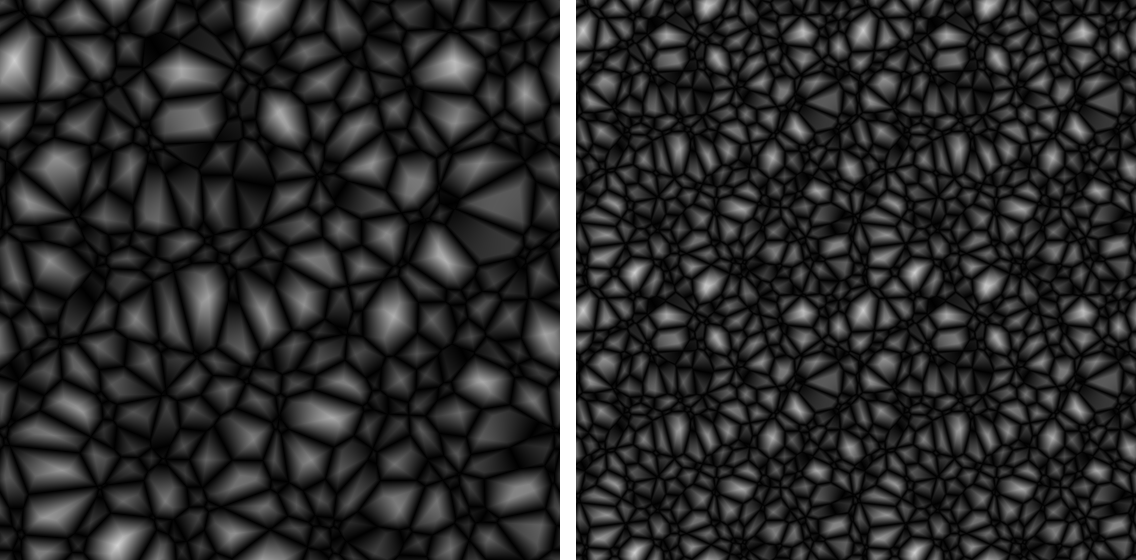
Left: one tile. Right: repeated 2 by 2.
A WebGL 1 fragment shader for this texture:

```glsl
precision highp float;

uniform vec2 u_resolution;

const float CELLS = 9.0;       // whole grid cells per canvas side, so it tiles
const float JITTER = 1.0;      // scatter of each point inside its cell
const float GAIN = 1.0;        // brightness per unit of distance gap
const float SEED = 17.0;       // changes the arrangement
const float FAR = 9.0;         // larger than any searched distance
const vec3 SHADOW = vec3(0.0);
const vec3 LIGHT = vec3(1.0);

// Two random values for one cell
vec2 hash2(vec2 cell) {
  vec3 p = fract((cell.xyx + SEED) * vec3(0.1031, 0.1030, 0.0973));
  p += dot(p, p.yzx + 33.33);
  return fract((p.xx + p.yz) * p.zy);
}

// Scattered point of a cell, repeating across the canvas edges
vec2 cellPoint(vec2 cell) {
  vec2 wrapped = mod(cell, CELLS);
  return cell + 0.5 + JITTER * (hash2(wrapped) - 0.5);
}

// Distances to the four nearest points, in ascending order
vec4 nearestFour(vec2 p) {
  vec2 home = floor(p);
  vec4 nearest = vec4(FAR);
  for (int y = -2; y <= 2; y++) {
    for (int x = -2; x <= 2; x++) {
      float d = distance(p, cellPoint(home + vec2(float(x), float(y))));
      // Sorted insertion: each slot keeps the smaller, passes on the larger
      vec4 previous = vec4(0.0, nearest.xyz);
      nearest = min(nearest, max(previous, vec4(d)));
    }
  }
  return nearest;
}

void main() {
  vec2 uv = gl_FragCoord.xy / u_resolution;
  vec4 nearest = nearestFour(uv * CELLS);

  // The gap between third and fourth distance gives ridges and dark creases
  float ridge = clamp(GAIN * (nearest.w - nearest.z), 0.0, 1.0);
  gl_FragColor = vec4(mix(SHADOW, LIGHT, ridge), 1.0);
}
```
